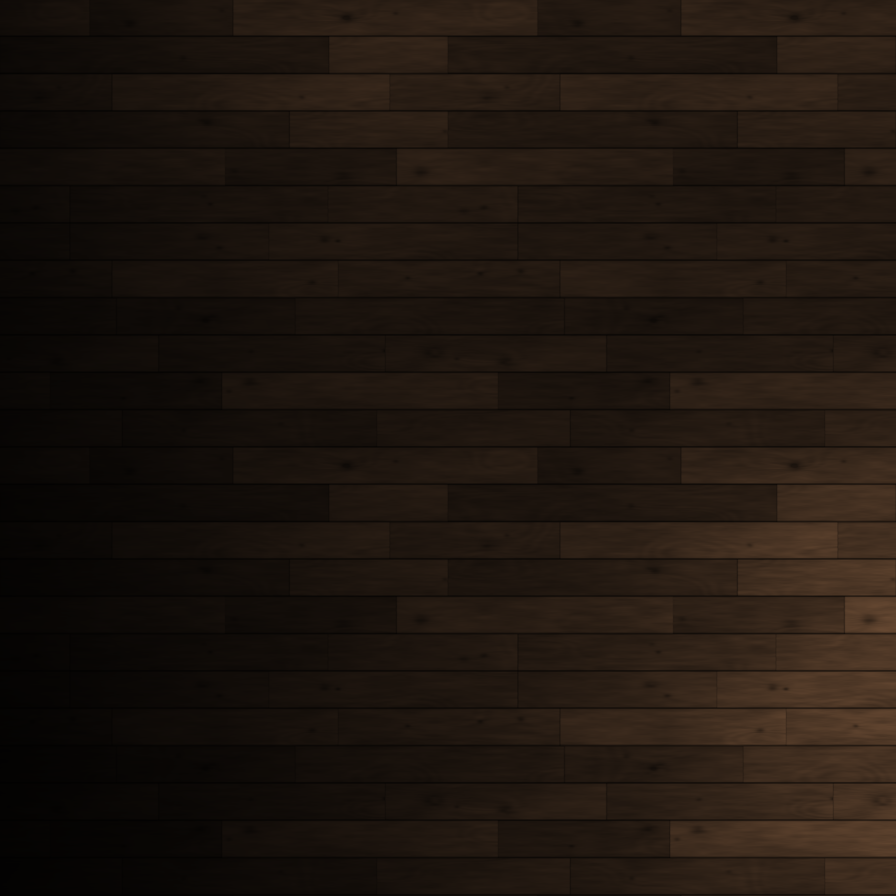
Give the GLSL for this texture, as a WebGL 2 fragment shader.

```glsl
#version 300 es
precision highp float;
// Dark plank floor: a tile of twelve staggered rows, repeated two by two.
// Each plank has its own tone, streaked grain and knots; a warm light from
// the lower right and a faint one along the top shade the whole floor.
uniform vec2 u_resolution;
out vec4 fragColor;

const float TILES = 2.0;
const float ROWS = 12.0;
const float ROW_SHIFT = 0.03;
const vec3 WOOD = vec3(1.0, 0.71, 0.49);

// Start and end of the inner plank of each row, as fractions of the tile
const vec2 SEAMS[12] = vec2[12](
  vec2(0.52, 1.2), vec2(0.734, 1.0), vec2(0.25, 0.87), vec2(0.646, 1.0),
  vec2(0.885, 1.503), vec2(0.156, 0.732), vec2(0.156, 0.60), vec2(0.25, 0.755),
  vec2(0.26, 0.659), vec2(0.354, 0.86), vec2(0.495, 1.112), vec2(0.273, 0.841));

// Tone of the inner plank and of the plank that wraps around it
const vec2 TONES[12] = vec2[12](
  vec2(1.12, 0.85), vec2(1.15, 0.8), vec2(1.2, 1.03), vec2(1.15, 0.9),
  vec2(1.15, 0.86), vec2(0.9, 1.0), vec2(0.93, 0.99), vec2(1.15, 1.1),
  vec2(0.82, 0.9), vec2(0.92, 1.03), vec2(1.12, 0.85), vec2(0.88, 0.95));

float hash(vec2 p) {
  vec3 q = fract(vec3(p.xyx) * 0.1031);
  q += dot(q, q.yzx + 33.33);
  return fract((q.x + q.y) * q.z);
}

float noise(vec2 p) {
  vec2 cell = floor(p);
  vec2 f = fract(p);
  f = f * f * (3.0 - 2.0 * f);
  float low = mix(hash(cell), hash(cell + vec2(1.0, 0.0)), f.x);
  float high = mix(hash(cell + vec2(0.0, 1.0)), hash(cell + 1.0), f.x);
  return mix(low, high, f.y);
}

float fbm(vec2 p) {
  float sum = 0.0;
  float weight = 0.5;
  for (int i = 0; i < 3; i++) {
    sum += weight * noise(p);
    p = p * 2.03 + 17.0;
    weight *= 0.5;
  }
  return sum / 0.875;
}

// Smooth-edged line: 1 at its centre, 0 outside
float line(float dist, float halfWidth, float pixel) {
  return 1.0 - smoothstep(halfWidth - 0.5 * pixel, halfWidth + pixel, abs(dist));
}

// Wood figure around 1; p is measured in plank heights
float grain(vec2 p, float seed) {
  float knots = 0.0;
  vec2 warped = p;
  for (int i = 0; i < 3; i++) {
    vec2 id = vec2(seed, float(i) * 7.0 + 3.0);
    vec2 centre = vec2(hash(id) * ROWS, 0.25 + 0.5 * hash(id + 41.0));
    float size = mix(0.06, 0.3, pow(hash(id + 83.0), 4.0));
    vec2 d = (p - centre) / vec2(size * 1.7, size);
    float r = length(d);
    warped.y += 0.5 * size * d.y * exp(-0.25 * r * r);
    knots += exp(-r * r * 1.6) * (0.3 + 0.7 * noise(p * vec2(5.0, 12.0)));
  }
  vec2 shift = vec2(seed * 13.7, seed * 5.3);
  float streaks = fbm(warped * vec2(1.6, 11.0) + shift) - 0.5;
  float blotches = fbm(warped * vec2(0.5, 1.1) + shift.yx) - 0.5;
  float contour = noise(warped * vec2(0.45, 1.8) + shift);
  float rings = sin(contour * 42.0) * smoothstep(0.35, 0.7, contour);
  float figure = 1.0 + 0.3 * streaks + 0.35 * blotches + 0.04 * rings;
  return figure * (1.0 - 0.45 * min(knots, 1.0));
}

// Light over the whole floor
float lighting(vec2 uv) {
  float ambient = 0.106 * smoothstep(-0.2, 0.55, uv.x + 0.25 * (uv.y - 0.5));
  vec2 toLamp = uv - vec2(1.04, 0.2);
  float lamp = 0.21 * exp(-dot(toLamp, toLamp) / 0.1);
  float fromTop = (1.0 - uv.y) / 0.22;
  float topGlow = 0.045 * exp(-fromTop * fromTop) * smoothstep(-0.1, 0.5, uv.x);
  return 0.01 + ambient + lamp + topGlow;
}

void main() {
  vec2 uv = gl_FragCoord.xy / u_resolution;
  vec2 pixel = 1.0 / u_resolution;

  // Row and position inside the repeated tile, counted from the top
  float down = (1.0 - uv.y) * TILES * ROWS + ROW_SHIFT;
  float rowId = mod(floor(down), ROWS);
  float across = fract(down);
  int row = int(rowId);

  // Distance along the row from the first seam
  vec2 seam = SEAMS[row];
  float along = fract(uv.x * TILES - seam.x);
  float span = seam.y - seam.x;
  float startDist = min(along, 1.0 - along) / TILES;
  float stopDist = abs(along - span) / TILES;

  // Plank tone, blended within a pixel at its ends
  bool inner = along < span;
  float tone = inner ? TONES[row].x : TONES[row].y;
  float blend = 0.5 * (1.0 - smoothstep(0.0, 0.7 * pixel.x, min(startDist, stopDist)));
  tone = mix(tone, 0.5 * (TONES[row].x + TONES[row].y), 2.0 * blend);
  float seed = rowId * 2.0 + (inner ? 1.0 : 2.0);
  float wood = tone * grain(vec2(along * ROWS, across), seed);

  // Joints between rows, and fainter ones between plank ends
  float rowDist = min(across, 1.0 - across) / (TILES * ROWS);
  float rowGap = line(rowDist, 0.0007, pixel.y);
  float startGap = 0.28 * line(startDist, 0.0005, pixel.x);
  float stopGap = 0.15 * line(stopDist, 0.0005, pixel.x);
  float bevel = 1.0 - 0.08 * exp(-rowDist / 0.003);
  float joints = (1.0 - 0.5 * rowGap) * (1.0 - max(startGap, stopGap)) * bevel;

  fragColor = vec4(WOOD * lighting(uv) * wood * joints, 1.0);
}
```
